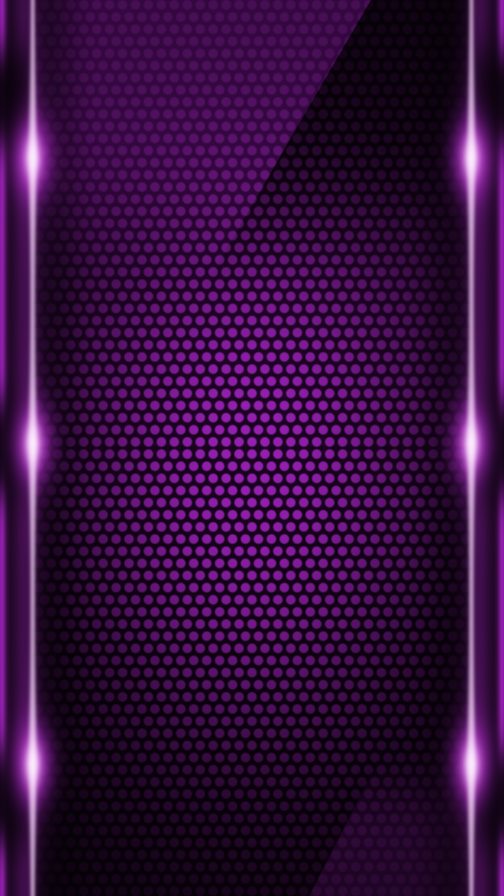
A Shadertoy shader for this background:

```glsl
#define ASPECT 0.5625
#define DOT_PITCH vec2(0.01445, 0.01355)
#define DOT_RADIUS 0.0053
#define DOT_SOFTNESS 0.0015
#define RAIL_X 0.0365
#define SPOT_CENTER vec2(0.281, 0.47)
#define SPOT_SIZE vec2(0.195, 0.30)
#define VIOLET vec3(0.59, 0.125, 0.70)
#define PLUM vec3(0.20, 0.025, 0.245)
#define NEON vec3(0.72, 0.14, 0.88)
#define LILAC vec3(0.93, 0.78, 0.96)

float bell(float x, float width) {
    return exp(-x * x / (width * width));
}

// Staggered dots, mirrored about the horizontal midline
float dotMask(vec2 p, float pixel) {
    vec2 grid = vec2(p.x - 0.5 * ASPECT, abs(p.y - 0.5)) / DOT_PITCH;
    float row = floor(grid.y);
    grid.x += 0.5 * mod(row, 2.0);
    vec2 cell = vec2(fract(grid.x + 0.5), fract(grid.y)) - 0.5;
    float d = length(cell * DOT_PITCH) - DOT_RADIUS;
    float soft = max(DOT_SOFTNESS, 0.7 * pixel);
    return 1.0 - smoothstep(-soft, soft, d);
}

// Perforated panel with a central spotlight and two diagonal reflections
vec3 panel(vec2 p, float edge, float pixel) {
    float r = length((p - SPOT_CENTER) / SPOT_SIZE);
    float spot = exp(-pow(r, 2.4));
    float top = 1.0 - p.y;

    float upperSide = 0.414 - 0.58 * top - p.x;
    float upper = smoothstep(-pixel, pixel, upperSide);
    float fade = smoothstep(0.14, 0.34, top);
    float gloss = mix(upper, 0.4, fade) * (1.0 - smoothstep(0.2, 0.8, top));

    float lowerSide = p.x - 0.345 - 0.51 * p.y;
    float lower = smoothstep(-pixel, pixel, lowerSide)
                * (1.0 - smoothstep(0.06, 0.17, p.y));

    vec3 gap = PLUM * (0.14 + 0.18 * spot + 0.88 * gloss + 0.45 * lower);
    vec3 dots = VIOLET * (0.11 + 0.81 * spot + 0.34 * gloss + 0.14 * lower);
    float shade = mix(0.4, 1.0, smoothstep(RAIL_X, 0.11, edge));
    return mix(gap, dots, dotMask(p, pixel)) * shade;
}

// Outer strip: thin bright rim and dim band, interrupted by dark pockets
vec3 sideStrip(float edge, float y) {
    float pockets = 0.0;
    for (int i = 0; i < 3; i++) {
        float dy = y - 0.89 + 0.39 * float(i);
        pockets += exp(-pow(abs(dy) / 0.06, 3.0));
    }
    float lit = 1.0 - 0.94 * min(pockets, 1.0);
    float rim = bell(edge - 0.002, 0.005);
    float inner = bell(edge - 0.025, 0.010);
    return VIOLET * (0.04 + lit * (0.8 * rim + 0.18 * inner + 0.12));
}

// Neon rail with three flares that swell and taper along it
vec3 rail(float edge, float y) {
    float dx = edge - RAIL_X;
    float flare = 0.0;
    float halo = 0.0;
    float core = 0.0;
    for (int i = 0; i < 3; i++) {
        float k = float(i);
        float dy = y - (0.824 - 0.319 * k - 0.0195 * k * (k - 1.0));
        vec2 ring = vec2(dx / 0.019, dy / 0.038);
        vec2 center = vec2(dx / 0.0085, dy / 0.020);
        flare += exp(-abs(dy) / 0.075);
        halo += exp(-dot(ring, ring));
        core += exp(-dot(center, center));
    }
    float beam = bell(dx, 0.0026 + 0.0022 * flare) * (0.55 + 0.7 * flare);
    float aura = exp(-abs(dx) / 0.010) * (0.10 + 0.45 * flare);
    return NEON * (aura + 0.85 * halo) + LILAC * (beam + 0.8 * core);
}

void mainImage(out vec4 fragColor, in vec2 fragCoord) {
    vec2 p = fragCoord / iResolution.xy * vec2(ASPECT, 1.0);
    float pixel = 1.0 / iResolution.y;
    float edge = 0.5 * ASPECT - abs(p.x - 0.5 * ASPECT);

    float inside = smoothstep(RAIL_X - 0.002, RAIL_X + 0.002, edge);
    vec3 color = mix(sideStrip(edge, p.y), panel(p, edge, pixel), inside);

    // Soft shoulder and screen blend keep the flares from clipping
    vec3 light = 1.0 - exp(-1.35 * rail(edge, p.y));
    color = 1.0 - (1.0 - color) * (1.0 - light);
    fragColor = vec4(color, 1.0);
}
```
